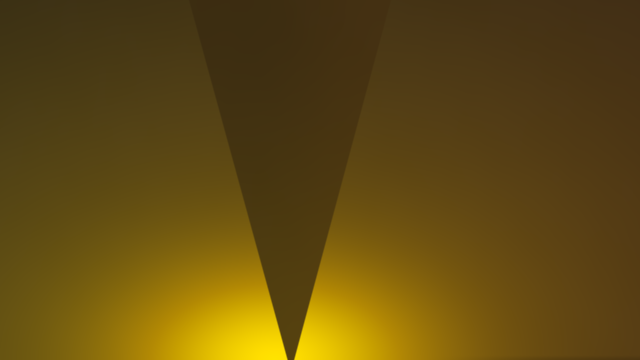
Reproduce this background procedurally as a WebGL 2 fragment shader.

```glsl
#version 300 es
precision highp float;
// A dark wedge pointing down into a golden glow that rises from the lower edge.
// The glow is a brightness falloff over an elliptical distance, turned into
// colour by a ramp; the wedge is the distance to two slanted lines.
uniform vec2 u_resolution;
out vec4 fragColor;

// Lengths are in canvas heights, with the origin at the lower left.
const float ASPECT = 16.0 / 9.0;
const vec2 GLOW_CENTER = vec2(0.764, 0.0);
const float GLOW_STRETCH = 1.65;
const float CORE_RADIUS = 0.25;
const float CORE_GAIN = 0.44;
const float HALO_GAIN = 0.52;
const float AMBIENT = 0.06;
const vec2 WEDGE_BASE = vec2(0.799, 0.817);  // left and right edge at the bottom
const vec2 WEDGE_TOP = vec2(0.525, 1.086);   // left and right edge at the top
const vec3 WEDGE_LOW = vec3(0.33, 0.255, 0.055);
const vec3 WEDGE_HIGH = vec3(0.235, 0.175, 0.068);
const vec3 WEDGE_WARMTH = vec3(0.030, 0.012, 0.0);
const float EDGE_SOFTNESS = 0.003;
const float MOTTLE = 0.004;

// Brightness of the glow: a tight core inside a wide halo.
float glowLevel(vec2 p) {
    float d = length((p - GLOW_CENTER) / vec2(GLOW_STRETCH, 1.0));
    float core = CORE_GAIN * exp(-d * d / (CORE_RADIUS * CORE_RADIUS));
    return AMBIENT + HALO_GAIN * exp(-d) + core;
}

// Brown to gold to yellow; dark tones lean green at left and red at right.
vec3 goldRamp(float level, float across) {
    float lean = (0.45 - across) * 0.11 * (1.0 - smoothstep(0.4, 0.8, level));
    float green = (0.765 + lean) * level + 0.35 * max(level - 0.7, 0.0);
    float blue = clamp(0.14 - 0.18 * level, 0.0, 0.08);
    return vec3(level, green, blue);
}

// Signed distance to the wedge, negative inside.
float wedgeDistance(vec2 p) {
    vec2 slope = WEDGE_TOP - WEDGE_BASE;
    vec2 edge = WEDGE_BASE + slope * p.y;
    vec2 side = vec2(edge.x - p.x, p.x - edge.y) / sqrt(1.0 + slope * slope);
    return max(side.x, side.y);
}

// Layered sines give the surface a faint unevenness.
float mottle(vec2 p) {
    float sum = 0.0;
    float gain = 0.5;
    for (int i = 0; i < 4; i++) {
        sum += gain * sin(p.x * 5.0 + 1.7 * sin(p.y * 6.0)) * sin(p.y * 9.0 + p.x * 3.0);
        p = mat2(1.5, 1.1, -1.1, 1.5) * p + 0.7;
        gain *= 0.55;
    }
    return sum;
}

void main() {
    vec2 uv = gl_FragCoord.xy / u_resolution;
    vec2 p = uv * vec2(ASPECT, 1.0);

    // Lit background, slightly lifted toward the upper right
    float level = glowLevel(p) + 0.035 * uv.x * uv.y;
    vec3 background = goldRamp(level, uv.x);

    // Thin shade along the lower right border
    float border = smoothstep(0.65, 0.9, uv.x) * (1.0 - smoothstep(0.0, 0.015, uv.y));
    background *= 1.0 - 0.12 * border;

    // Dark wedge, warmer toward its right edge
    vec3 wedge = mix(WEDGE_LOW, WEDGE_HIGH, smoothstep(-0.1, 1.0, uv.y));
    wedge += WEDGE_WARMTH * smoothstep(0.38, 0.60, uv.x);
    float soft = max(EDGE_SOFTNESS, 0.8 / u_resolution.y);
    float inside = 1.0 - smoothstep(-soft, soft, wedgeDistance(p));

    vec3 color = mix(background, wedge, inside) + MOTTLE * mottle(p);
    fragColor = vec4(clamp(color, 0.0, 1.0), 1.0);
}
```
